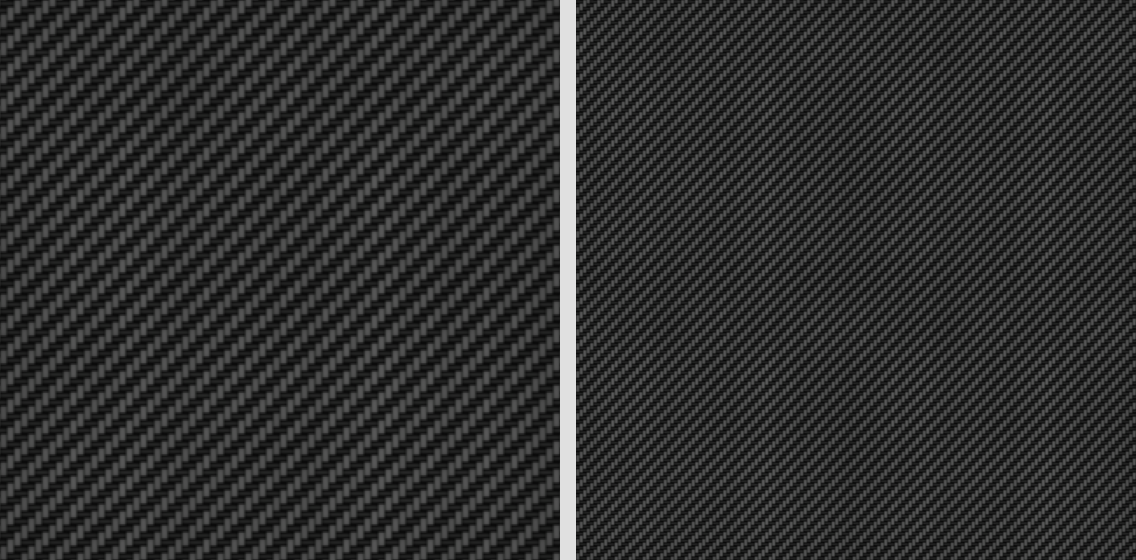
Left, the tile; right, the same tile 2 across and 2 down.
Write a three.js fragment shader that draws this texture.

```glsl
varying vec2 vUv;

const vec2 REPEATS = vec2(20.0, 20.0);  // twill repeats across and down
const float TWILL = 4.0;                // threads per repeat
const float FLOAT_HALF = 1.0;           // half length of a float, in threads
const float SOFTNESS = 0.36;            // edge blur, in threads
const float WARP_END_SHADE = 0.25;      // darkening where a warp dives under
const float WEFT_END_SHADE = 0.50;      // darkening where a weft dives under
const float THREAD_VARIATION = 0.06;    // brightness spread between threads
const float BROAD_VARIATION = 0.08;     // slow brightness drift
const float BROAD_CELLS = 6.0;          // drift noise cells per side
const int TAPS = 5;                     // blur samples per axis

const vec3 WARP_LIGHT = vec3(0.325, 0.325, 0.325);
const vec3 WARP_EDGE = vec3(0.165, 0.172, 0.165);
const vec3 WEFT_LIGHT = vec3(0.150, 0.152, 0.150);
const vec3 WEFT_GAP = vec3(0.028, 0.028, 0.028);

const float PI = 3.14159;

float hash(vec2 p) {
  return fract(sin(dot(p, vec2(127.1, 311.7))) * 43758.5);
}

// Value noise that wraps after the given number of cells
float wrappedNoise(vec2 p, float cells) {
  vec2 i = floor(p);
  vec2 f = fract(p);
  f = f * f * (3.0 - 2.0 * f);
  vec2 a = mod(i, cells);
  vec2 b = mod(i + 1.0, cells);
  return mix(mix(hash(a), hash(vec2(b.x, a.y)), f.x),
             mix(hash(vec2(a.x, b.y)), hash(b), f.x), f.y);
}

// Signed distance along a thread to the nearest float centre
float alongFloat(float position, float centre) {
  return mod(position - centre + 0.5 * TWILL, TWILL) - 0.5 * TWILL;
}

float endShade(float along, float amount) {
  float t = along / FLOAT_HALF;
  return 1.0 - amount * t * t * t * t;
}

float threadTone(float index, float count, float seed) {
  float h = hash(vec2(mod(index, count), seed));
  return 1.0 + THREAD_VARIATION * (2.0 * h - 1.0);
}

// Two-over, two-under twill; p is measured in threads
vec3 weave(vec2 p) {
  vec2 thread = floor(p);
  vec2 across = abs(fract(p) - 0.5) * 2.0;
  vec2 count = REPEATS * TWILL;

  // Light upright floats
  float warpAlong = alongFloat(p.y, thread.x + 1.0);
  if (abs(warpAlong) < FLOAT_HALF) {
    float roundness = 1.0 - across.x * across.x * across.x;
    return mix(WARP_EDGE, WARP_LIGHT, roundness)
      * endShade(warpAlong, WARP_END_SHADE) * threadTone(thread.x, count.x, 3.0);
  }

  // Dark level floats with shadowed gaps
  float weftAlong = alongFloat(p.x, thread.y + 2.0);
  float ridge = 0.5 + 0.5 * cos(PI * across.y);
  ridge *= endShade(weftAlong, WEFT_END_SHADE);
  return mix(WEFT_GAP, WEFT_LIGHT, ridge) * threadTone(thread.y, count.y, 7.0);
}

void main() {
  vec2 p = vUv * REPEATS * TWILL;

  // Average a small grid of samples for soft edges
  vec3 colour = vec3(0.0);
  for (int j = 0; j < TAPS; j++) {
    for (int i = 0; i < TAPS; i++) {
      vec2 offset = (vec2(float(i), float(j)) + 0.5) / float(TAPS) - 0.5;
      colour += weave(p + offset * SOFTNESS);
    }
  }
  colour /= float(TAPS * TAPS);

  // Slow drift across the cloth
  float drift = wrappedNoise(vUv * BROAD_CELLS, BROAD_CELLS) - 0.5;
  gl_FragColor = vec4(colour * (1.0 + BROAD_VARIATION * drift), 1.0);
}
```
